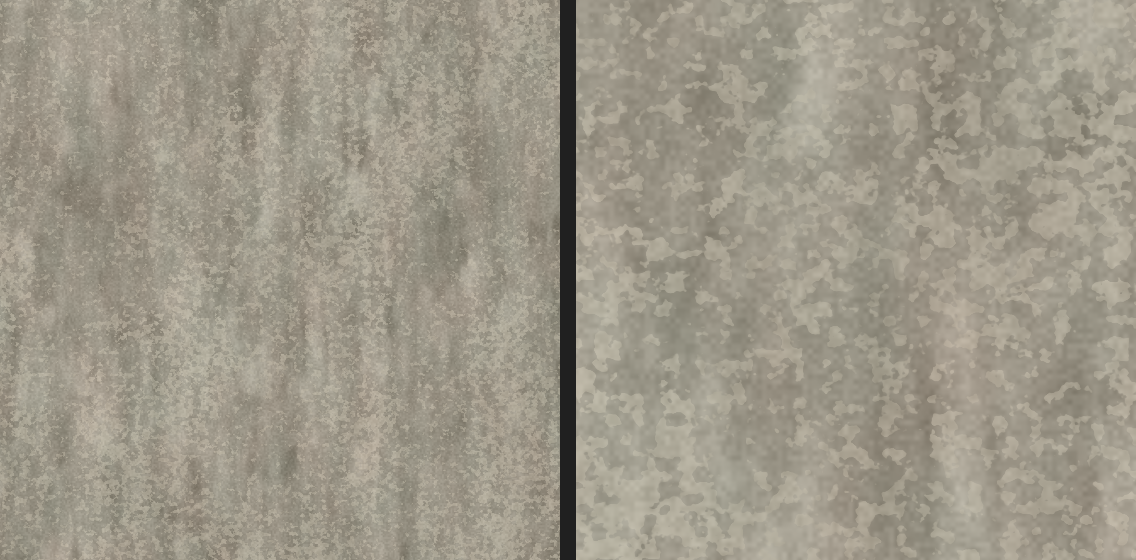
Left: the whole. Right: its middle third, enlarged.
This texture is drawn by a Shadertoy shader. Its source:

```glsl
#define BASE_COLOR vec3(0.602, 0.579, 0.524)
#define FLAKE_COLOR vec3(0.722, 0.694, 0.626)
#define GREEN_PINK vec3(-0.032, 0.008, 0.006)
#define FLAKE_SCALE 135.0
#define FLAKE_LEVEL 0.592
#define FLAKE_OPACITY 0.62
#define STREAK_CONTRAST 0.15
#define CLOUD_CONTRAST 0.11
#define STAIN_DEPTH 0.07
#define GRAIN_CONTRAST 0.075

float hash(vec2 cell) {
    uvec2 q = uvec2(ivec2(cell)) * uvec2(1597u, 3812u);
    uint n = (q.x ^ (q.y + 7919u)) * 74773u;
    n = (n ^ (n >> 15)) * 48271u;
    n = (n ^ (n >> 13)) * 69621u;
    return float((n ^ (n >> 16)) & 65535u) / 65535.0;
}

float noise(vec2 p) {
    vec2 cell = floor(p);
    vec2 f = fract(p);
    f = f * f * (3.0 - 2.0 * f);
    float low = mix(hash(cell), hash(cell + vec2(1, 0)), f.x);
    float high = mix(hash(cell + vec2(0, 1)), hash(cell + vec2(1, 1)), f.x);
    return mix(low, high, f.y);
}

float fbm(vec2 p, int octaves) {
    float sum = 0.0, weight = 0.5, total = 0.0;
    for (int i = 0; i < octaves; i++) {
        sum += weight * noise(p);
        total += weight;
        weight *= 0.5;
        p = mat2(1.6, 1.2, -1.2, 1.6) * p + 17.3;
    }
    return sum / total;
}

// Octaves without rotation keep the runs upright.
float streaks(vec2 p) {
    return 0.45 * noise(p) + 0.33 * noise(p * 2.1 + 31.0) + 0.22 * noise(p * 4.3 + 57.0);
}

void mainImage(out vec4 fragColor, in vec2 fragCoord) {
    vec2 uv = fragCoord / iResolution.y;
    vec2 warped = uv + 0.01 * (vec2(fbm(uv * 12.0, 3), fbm(uv * 12.0 + 40.0, 3)) - 0.5);

    // Soft weathering: broad clouds, vertical runs and small mottling
    float clouds = fbm(warped * vec2(6.0, 4.5) + 3.0, 4) - 0.5;
    float runs = streaks(warped * vec2(27.0, 3.6) + 11.0) - 0.5;
    float mottle = fbm(warped * vec2(46.0, 32.0) + 71.0, 3) - 0.5;
    vec3 color = BASE_COLOR + CLOUD_CONTRAST * clouds + STREAK_CONTRAST * runs + 0.09 * mottle;

    // Dark upright stains and pale bleached spots
    float stain = fbm(warped * vec2(29.0, 12.0) + 23.0, 3);
    float bleach = fbm(warped * vec2(25.0, 12.0) + 91.0, 3);
    color -= STAIN_DEPTH * smoothstep(0.60, 0.86, stain);
    color += STAIN_DEPTH * smoothstep(0.60, 0.86, bleach);

    // Faint drift between green and pink
    float tint = fbm(warped * vec2(20.0, 11.0) + 130.0, 3) - 0.5;
    color += GREEN_PINK * tint;

    // Ragged pale flakes gathered in patches
    float patches = fbm(uv * vec2(9.0, 5.5) + 150.0, 4) - 0.5;
    float flakes = fbm(uv * FLAKE_SCALE * vec2(1.0, 1.12) + 200.0, 3);
    flakes += 0.5 * patches + 0.2 * runs;
    float cover = smoothstep(FLAKE_LEVEL - 0.035, FLAKE_LEVEL + 0.035, flakes);
    float wear = 0.75 + 0.5 * fbm(uv * 40.0 + 170.0, 2);
    vec3 flakeColor = FLAKE_COLOR + 0.1 * (clouds + runs) + GREEN_PINK * tint;
    color = mix(color, flakeColor, FLAKE_OPACITY * wear * cover);

    // Fine grain
    color += GRAIN_CONTRAST * (noise(uv * 330.0 + 5.0) - 0.5);

    fragColor = vec4(clamp(color, 0.0, 1.0), 1.0);
}
```
